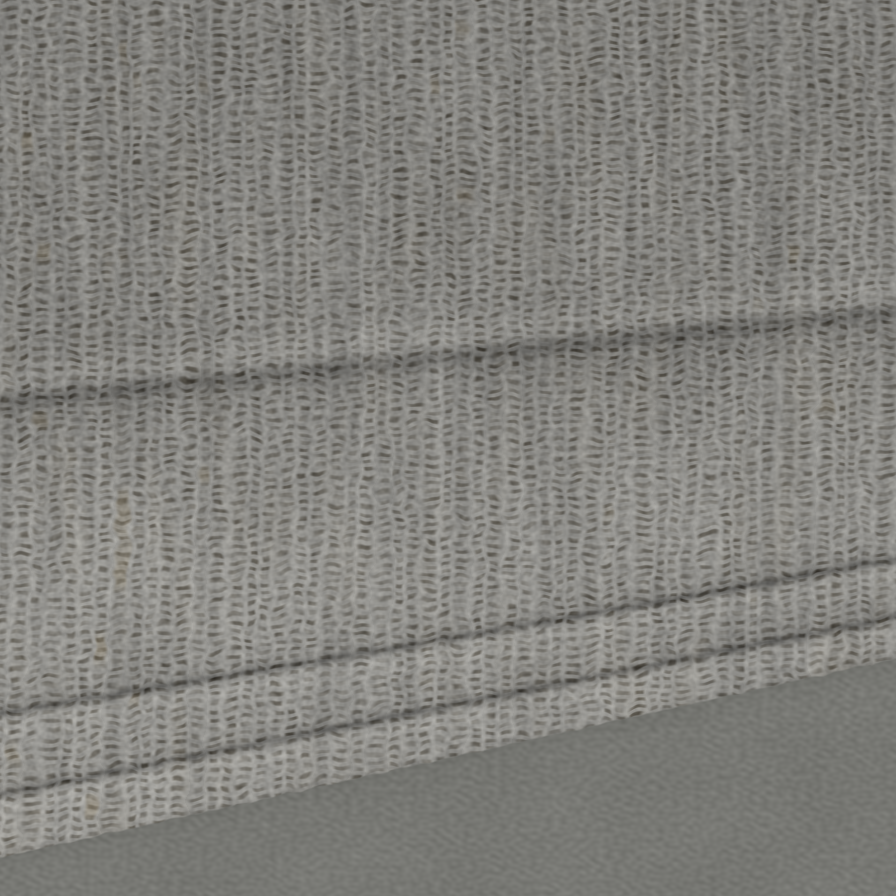
Reproduce this texture procedurally as a Shadertoy shader.

```glsl
const float COLUMNS = 55.0;       // ribs across the canvas
const float ROWS = 101.0;         // weft rows up the canvas
const float SLOT_DEPTH = 0.145;   // darkness of the gaps in the weave
const float GRAIN = 0.075;        // fibre contrast
// Straight creases: height at the left edge, slope
const vec2 UPPER_CREASE = vec2(0.551, 0.100);
const vec2 MIDDLE_CREASE = vec2(0.203, 0.172);
const vec2 LOWER_CREASE = vec2(0.112, 0.198);
const vec2 HEM = vec2(0.043, 0.222);
const vec3 THREAD_TINT = vec3(1.005, 1.0, 0.974);
const vec3 SLUB_TINT = vec3(0.030, 0.003, -0.045);
const vec3 LINING = vec3(0.468, 0.470, 0.452);
const float TAU = 6.2831853;

float hash(vec2 p) {
    vec3 q = fract(p.xyx * vec3(0.1031, 0.1030, 0.0973));
    q += dot(q, q.yzx + 33.33);
    return fract((q.x + q.y) * q.z);
}

vec2 gradientAt(vec2 cell) {
    float angle = TAU * hash(cell);
    return vec2(cos(angle), sin(angle));
}

// Gradient noise, roughly -0.7 to 0.7
float noise(vec2 p) {
    vec2 i = floor(p), f = fract(p);
    vec2 w = f * f * f * (f * (f * 6.0 - 15.0) + 10.0);
    vec2 e = vec2(1.0, 0.0);
    float a = dot(gradientAt(i), f);
    float b = dot(gradientAt(i + e.xy), f - e.xy);
    float c = dot(gradientAt(i + e.yx), f - e.yx);
    float d = dot(gradientAt(i + e.xx), f - e.xx);
    return mix(mix(a, b, w.x), mix(c, d, w.x), w.y);
}

float fbm(vec2 p) {
    float sum = 0.0, gain = 0.6;
    for (int i = 0; i < 3; i++) {
        sum += gain * noise(p);
        p = p * 2.03 + 17.7;
        gain *= 0.5;
    }
    return sum;
}

float above(vec2 p, vec2 line) { return p.y - line.x - line.y * p.x; }

float bell(float d, float width) { return exp(-d * d / (width * width)); }

// Thin dark seam with a soft roll above it and a lit lip below
float seam(float d) {
    float roll = smoothstep(-0.002, 0.003, d) * exp(-max(d, 0.0) / 0.016);
    return -0.13 * bell(d, 0.0048) - 0.08 * roll + 0.02 * bell(d + 0.016, 0.010);
}

// Broad light and shade of the folded cloth
float foldShade(vec2 p) {
    float wobble = 0.003 * noise(vec2(p.x * 38.0, 4.0));
    float upper = above(p, UPPER_CREASE) + wobble;
    float middle = above(p, MIDDLE_CREASE) + wobble + 0.012 * p.x * (1.0 - p.x);
    float lower = above(p, LOWER_CREASE) - wobble;
    float light = 0.530 - 0.012 * smoothstep(0.05, 0.4, upper);
    light += 0.045 * smoothstep(0.02, -0.24, upper);
    light += 0.014 * (1.0 - p.x) * smoothstep(0.1, -0.2, upper);
    light += 0.038 * bell(upper - 0.027, 0.016);
    light -= 0.095 * bell(upper, 0.010) + 0.022 * bell(upper + 0.018, 0.020);
    return light + seam(middle) + seam(lower) + 0.03 * fbm(p * 4.0);
}

vec3 wovenCloth(vec2 p) {
    // Ribs lean and drift a little
    float across = p.x + 0.03 * (p.y - 0.5) * (p.y - 1.0);
    float u = across * COLUMNS + 0.6 * noise(vec2(across * 24.0, p.y * 3.0))
            + 0.45 * noise(p * vec2(38.0, 52.0));
    float column = floor(u);
    float f = fract(u) - 0.5;
    float random = hash(vec2(column, 7.0));

    // Slots between the weft threads, offset from rib to rib
    float v = (p.y - p.x * mix(0.16, 0.05, p.y)) * ROWS;
    v += 0.7 * random + 0.1 * f + 0.8 * noise(p * vec2(32.0, 22.0));
    v += 0.35 * noise(p * vec2(70.0, 60.0));
    float slot = smoothstep(0.15, 1.0, 0.5 + 0.5 * cos(TAU * v));
    slot *= smoothstep(0.46, 0.14, abs(f));
    float openness = 0.85 + 0.35 * random + 0.5 * noise(vec2(column * 3.7, p.y * 11.0));
    openness *= 0.9 + 1.1 * noise(p * vec2(50.0, 80.0));
    slot *= clamp(openness, 0.1, 1.5);

    // Warp ribs, uneven yarn and loose fibres
    float rib = smoothstep(0.18, 0.48, abs(f));
    float yarn = 0.022 * (random - 0.5) + 0.05 * noise(vec2(across * 48.0, p.y * 6.0));
    float fibre = noise(p * vec2(95.0, 125.0)) + 0.75 * noise(p * vec2(190.0, 220.0));
    float tone = foldShade(p) + yarn + GRAIN * fibre + 0.02 * rib - SLOT_DEPTH * slot;
    vec3 colour = tone * THREAD_TINT;

    // Sparse tan slubs follow single ribs
    float slub = smoothstep(0.30, 0.55, noise(vec2(column * 5.3 + 0.5, p.y * 16.0)));
    slub *= smoothstep(0.5, 0.2, abs(f)) * step(0.55, hash(vec2(column, 3.0)));
    float warmth = 0.3 * slot + 0.7 * slub + 0.3 * max(fbm(p * vec2(22.0, 6.0)), 0.0);
    return colour + SLUB_TINT * warmth - 0.03 * slub;
}

vec3 liningCloth(vec2 p, float below) {
    float twill = sin(TAU * (p.x * 55.0 + p.y * 100.0) + 4.0 * noise(p * 35.0));
    float tone = 0.010 * twill * (0.6 + noise(p * 28.0)) + 0.05 * noise(p * vec2(120.0, 170.0));
    tone += 0.025 * fbm(p * vec2(7.0, 11.0)) - 0.03 * exp(-below / 0.012);
    return LINING + tone;
}

void mainImage(out vec4 fragColor, in vec2 fragCoord) {
    vec2 p = fragCoord / iResolution.xy;
    float hem = above(p, HEM) + 0.003 * noise(vec2(p.x * 55.0, 1.0));
    float edge = max(0.0015, 0.75 / iResolution.y);
    vec3 cloth = wovenCloth(p) - 0.05 * bell(hem, 0.006);
    vec3 colour = mix(liningCloth(p, max(-hem, 0.0)), cloth, smoothstep(-edge, edge, hem));
    fragColor = vec4(clamp(colour, 0.0, 1.0), 1.0);
}
```
